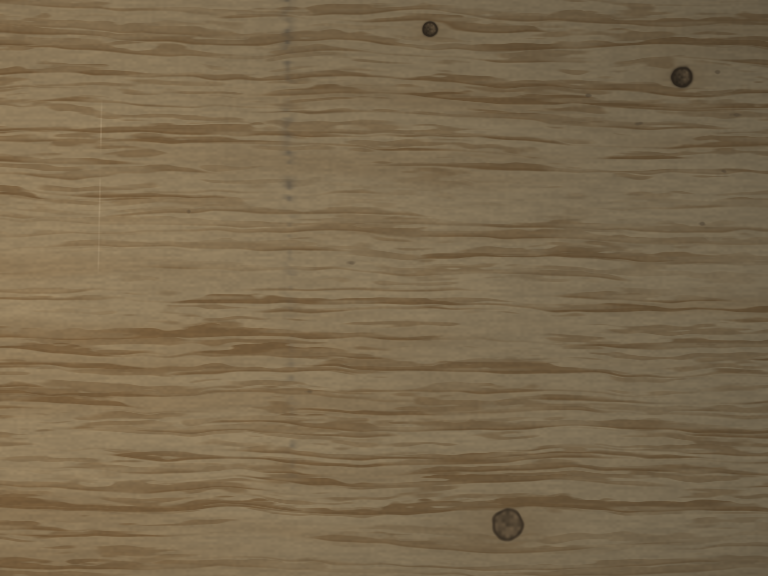
Give the GLSL for this texture, as a Shadertoy shader.

```glsl
// Flat-sawn softwood board: frayed grain streaks, partly broken into ragged
// dashes, that part around three knots, with fine fibres, pitch flecks, a
// smudged pencil line and a scratch, under light falling off to the right.

float hash(vec2 p) {
    return fract(sin(dot(p, vec2(127.1, 311.7))) * 43758.5453);
}

float noise(vec2 p) {
    vec2 i = floor(p), f = fract(p);
    f = f * f * (3.0 - 2.0 * f);
    return mix(mix(hash(i), hash(i + vec2(1, 0)), f.x),
               mix(hash(i + vec2(0, 1)), hash(i + vec2(1, 1)), f.x), f.y);
}

float fbm(vec2 p) {
    float sum = 0.0, amp = 0.5;
    for (int i = 0; i < 4; i++) {
        sum += amp * noise(p);
        p = p * 2.03 + 11.7;
        amp *= 0.5;
    }
    return sum / 0.94;
}

// One layer of growth bands: firm lower edge, ragged upper edge, gaps along x
float streaks(vec2 p, float height, float count, float seed) {
    float g = height * count + seed;
    float id = floor(g), f = fract(g) - 0.15;
    float along = p.x * 2.2 + 19.0 * hash(vec2(id, seed));
    float presence = 0.62 * noise(vec2(along, id + seed)) + 0.38 * noise(vec2(along * 3.3, id + 40.0));
    float width = 0.0155 * count * smoothstep(0.38, 0.82, presence);
    float fray = 0.6 * noise(p * vec2(13.0, 150.0) + seed) + 0.4 * noise(p * vec2(38.0, 210.0));
    float top = min(width * (0.1 + 1.7 * fray), 0.68);
    float soft = 0.0023 * count;
    float lower = smoothstep(-soft, soft * 0.6, f);
    float body = lower * (1.0 - smoothstep(top - soft, top + soft, f)) * smoothstep(0.0, 0.006 * count, width);
    float line = lower * (1.0 - smoothstep(0.0, 0.005 * count, f)) * smoothstep(0.3, 0.6, presence);
    float gaps = 0.5 + 0.65 * smoothstep(0.2, 0.6, noise(p * vec2(10.0, 120.0) + seed * 3.0));
    return (0.72 * body + 0.36 * line) * gaps;
}

void mainImage(out vec4 fragColor, in vec2 fragCoord) {
    vec2 p = fragCoord / iResolution.y;
    vec2 uv = fragCoord / iResolution.xy;
    float aspect = iResolution.x / iResolution.y;

    // Knots: centre and radius
    vec3 knots[3] = vec3[3](vec3(0.56 * aspect, 0.949, 0.013),
                            vec3(0.888 * aspect, 0.866, 0.018),
                            vec3(0.661 * aspect, 0.089, 0.028));

    // Grain height, wavy and spread open around each knot
    float height = p.y + 0.05 * (fbm(p * vec2(1.6, 2.5)) - 0.5) + 0.012 * (noise(p * vec2(7.0, 9.0)) - 0.5);
    height += 0.005 * (noise(p * vec2(24.0, 60.0)) - 0.5);
    for (int i = 0; i < 3; i++) {
        vec2 d = (p - knots[i].xy) / knots[i].z;
        height -= 0.75 * d.y * knots[i].z * exp(-dot(d * d, vec2(0.035, 0.2)));
    }

    // Streaks at three scales, gathered into regions
    float grain = 0.0;
    for (int i = 0; i < 3; i++) {
        float k = float(i);
        float shift = 0.015 * (noise(p * vec2(2.5, 3.0) + 30.0 * k) - 0.5);
        grain = max(grain, streaks(p, height + shift, 11.0 + 9.0 * k, 7.0 * k + 3.0) * (1.0 - 0.15 * k));
    }
    float region = smoothstep(0.3, 0.62, fbm(vec2(p.x * 1.3, height * 7.0) + 5.0));
    grain *= 0.5 + 0.65 * region;

    // Short ragged dashes and a diffuse stain
    float dash = 0.65 * noise(vec2(p.x * 8.0, height * 95.0)) + 0.35 * noise(vec2(p.x * 27.0, height * 200.0));
    grain = max(grain, 0.55 * region * smoothstep(0.58, 0.74, dash));
    float stain = smoothstep(0.46, 0.8, fbm(vec2(p.x * 1.4, height * 17.0) + 60.0));

    vec3 pale = vec3(0.516, 0.451, 0.346);
    vec3 brown = vec3(0.412, 0.327, 0.220);
    vec3 color = mix(pale, brown, clamp(grain + 0.3 * stain, 0.0, 1.05));

    // Fibres and mottling
    color *= 1.0 + 0.075 * (noise(p * vec2(30.0, 210.0)) - 0.5) + 0.08 * (fbm(p * vec2(4.0, 10.0)) - 0.5);
    color *= 1.0 + 0.06 * (noise(p * vec2(150.0, 230.0)) - 0.5);

    // Pitch flecks
    for (int i = 0; i < 9; i++) {
        float k = float(i);
        vec2 c = vec2(hash(vec2(k, 1.3)) * aspect, hash(vec2(k, 5.9)));
        vec2 size = vec2(0.005 + 0.012 * hash(vec2(k, 8.1)), 0.005);
        float fleck = 1.0 - smoothstep(0.2, 1.0, length((p - c) / size) + 0.6 * (noise(p * 150.0) - 0.5));
        color = mix(color, vec3(0.30, 0.25, 0.19), 0.5 * fleck);
    }

    // Smudged pencil line, caught on the fibres
    float offset = p.x - 0.378 * aspect - 0.012 * (0.5 - p.y);
    float smudge = exp(-pow(offset / 0.012, 2.0)) * smoothstep(0.3, 0.8, noise(p * vec2(45.0, 120.0)));
    float mark = exp(-pow(offset / 0.005, 2.0)) * smoothstep(0.45, 0.9, noise(vec2(3.0, p.y * 110.0)));
    float pencil = (0.27 * smudge + 0.25 * mark) * smoothstep(0.12, 0.17, p.y) * (0.4 + 0.8 * noise(vec2(9.0, p.y * 7.0)));
    color = mix(color, vec3(0.28, 0.26, 0.23), pencil);

    // Pale scratch
    float scratch = 1.0 - smoothstep(0.0005, 0.0025, abs(p.x - 0.128 * aspect - 0.02 * (p.y - 0.53)));
    scratch *= smoothstep(0.52, 0.55, p.y) * (1.0 - smoothstep(0.81, 0.83, p.y));
    color += 0.06 * scratch * noise(vec2(2.0, p.y * 30.0));

    // Knots: halo, mottled heart and dark bark rim
    for (int i = 0; i < 3; i++) {
        vec2 d = (p - knots[i].xy) / knots[i].z;
        float r = length(d) + 0.12 * (noise(d * 2.0 + float(i) * 9.0) - 0.5);
        float small = 1.0 - smoothstep(0.018, 0.026, knots[i].z);
        vec3 heart = vec3(0.35, 0.29, 0.215) * (0.8 + 0.4 * noise(d * 4.0));
        heart *= 1.0 - 0.35 * small * smoothstep(-0.5, 0.6, -d.x - d.y);
        color = mix(color, brown, 0.35 * exp(-dot(d * d, vec2(0.12, 0.4))));
        color = mix(color, heart, 1.0 - smoothstep(0.88, 1.08, r));
        color = mix(color, vec3(0.19, 0.155, 0.115), (0.6 + 0.3 * small) * exp(-pow((r - 0.9) / (0.11 + 0.09 * small), 2.0)));
    }

    // Warm light from the left, dimmer toward the right and the top
    float light = 1.11 - 0.24 * pow(uv.x, 1.4) - 0.3 * pow(uv.y - 0.42, 2.0);
    color *= light * mix(vec3(1.015, 1.0, 0.975), vec3(0.98, 1.0, 1.02), uv.x);
    fragColor = vec4(color, 1.0);
}
```
